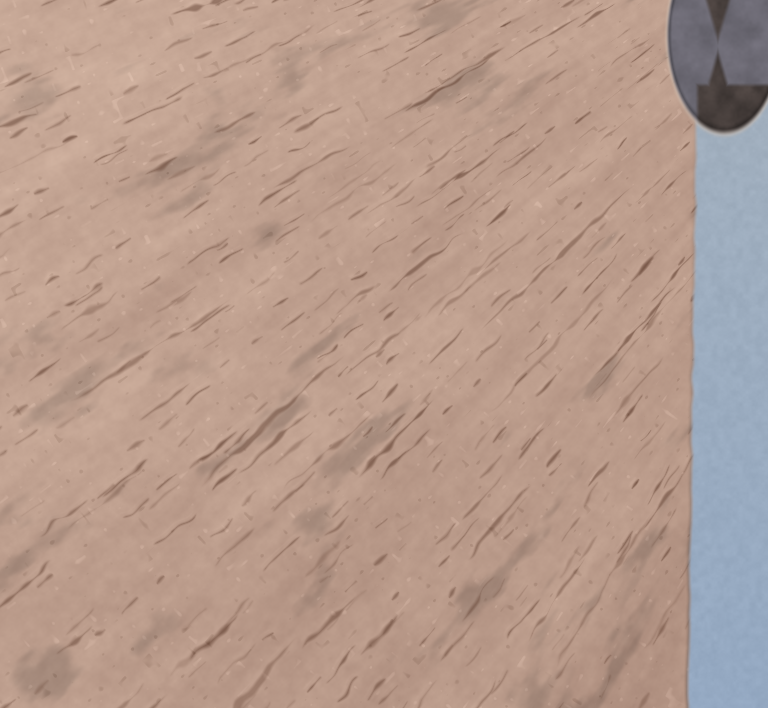
Write a Shadertoy shader that draws this texture.

```glsl
const vec3 WOOD_LIGHT = vec3(0.80, 0.68, 0.61);
const vec3 WOOD_DARK = vec3(0.67, 0.545, 0.485);
const vec3 PORE_BROWN = vec3(0.41, 0.28, 0.22);
const vec3 STRIP_LOW = vec3(0.58, 0.66, 0.76);
const vec3 STRIP_HIGH = vec3(0.64, 0.69, 0.74);
const vec3 METAL_GREY = vec3(0.43, 0.42, 0.46);
const vec3 METAL_SHADE = vec3(0.25, 0.22, 0.21);

float hash(vec2 p) {
    vec3 q = fract(p.xyx * 0.1031);
    q += dot(q, q.yzx + 33.33);
    return fract((q.x + q.y) * q.z);
}

float noise(vec2 p) {
    vec2 i = floor(p), f = fract(p);
    f = f * f * (3.0 - 2.0 * f);
    float low = mix(hash(i), hash(i + vec2(1, 0)), f.x);
    float high = mix(hash(i + vec2(0, 1)), hash(i + vec2(1, 1)), f.x);
    return mix(low, high, f.y);
}

float fbm(vec2 p) {
    float sum = 0.0, gain = 0.5;
    for (int i = 0; i < 4; i++) {
        sum += gain * noise(p);
        p = p * 2.03 + 17.3;
        gain *= 0.5;
    }
    return sum / 0.9375;
}

// Coverage that is 1 inside a negative distance, with a soft edge
float fill(float dist, float blur) {
    return 1.0 - smoothstep(-blur, blur, dist);
}

// x runs along the grain, y across it; the grain fans out from a far pole
vec2 grainCoords(vec2 p, vec2 pole) {
    vec2 d = pole - p;
    return vec2(4.0 - length(d), 1.5 * atan(d.y, d.x));
}

// One tapered, ragged dash in some cells of a staggered grid
float pores(vec2 g, vec2 cell, float density, float width, float seed) {
    g.x += cell.x * hash(vec2(floor(g.y / cell.y), seed));
    vec2 id = floor(g / cell) + seed;
    vec2 local = (fract(g / cell) - 0.5) * cell;
    float halfLength = cell.x * mix(0.15, 0.48, hash(id + 19.0));
    float offset = (hash(id + 31.0) - 0.5) * cell.y * 0.5;
    float tilt = (hash(id + 47.0) - 0.5) * 0.08;
    float wobble = (noise(g * vec2(45.0, 70.0)) - 0.5) * 0.006;
    float taper = 1.0 - pow(local.x / halfLength, 2.0);
    float ragged = noise(g * vec2(60.0, 20.0) + seed) * 1.8 - 0.4;
    float dist = abs(local.y - offset - local.x * tilt + wobble);
    float depth = mix(0.25, 0.9, hash(id + 61.0)) * step(hash(id + 7.0), density);
    return depth * smoothstep(0.0, 0.4, taper) * fill(dist - width * taper * ragged, 0.0022);
}

vec3 wood(vec2 p) {
    vec2 g = grainCoords(p, vec2(1.765, 1.565));

    // Broad shading, soft streaks and mottling
    float shade = 0.13 + 0.28 * p.x + 0.34 * (1.0 - p.y);
    shade += 0.55 * (fbm(g * vec2(4.0, 20.0)) - 0.5);
    shade += 0.35 * (fbm(g * vec2(14.0, 75.0) + 9.0) - 0.5);
    shade += 0.35 * (fbm(p * 85.0) - 0.5);
    vec3 col = mix(WOOD_LIGHT, WOOD_DARK, shade);

    // Darker bruises drawn out along the grain
    float bruise = smoothstep(0.64, 0.80, fbm(g * vec2(7.0, 22.0) + 40.0));
    col *= 1.0 - 0.13 * bruise;

    // Pores, from long cracks to short ticks
    vec2 cell = vec2(0.34, 0.085);
    float width = 0.0036;
    for (int i = 0; i < 4; i++) {
        float seed = 13.0 * float(i) + 5.0;
        float dark = pores(g, cell, 0.42, width, seed);
        float lit = pores(g + vec2(0.0, 0.005), cell, 0.42, width, seed);
        col = mix(col, PORE_BROWN, dark * 0.8);
        col += 0.025 * lit * (1.0 - dark);
        cell *= vec2(0.55, 0.72);
        width *= 0.8;
    }

    // Pale and dark flecks
    float fleck = noise(g * vec2(85.0, 130.0) + 71.0);
    col += 0.05 * smoothstep(0.88, 0.99, fleck);
    col -= 0.06 * smoothstep(0.12, 0.02, fleck);
    return col;
}

vec3 metal(vec2 p, float waist) {
    vec3 col = METAL_GREY * (0.86 + 0.25 * fbm(p * 45.0));
    float wedge = abs(p.x - 1.014) - 0.3 * abs(p.y - waist) + 0.003;
    float lower = max(p.y - 0.88, 0.985 - p.x);
    float shadow = fill(min(wedge, lower), 0.004);
    vec3 shadeCol = METAL_SHADE * (0.75 + 0.7 * fbm(p * 38.0 + 5.0));
    return mix(col, shadeCol, shadow);
}

void mainImage(out vec4 fragColor, in vec2 fragCoord) {
    vec2 p = fragCoord / iResolution.y;
    vec3 col = wood(p);

    // Blue strip with a thin shadow on its left edge
    float edge = 0.972 + 0.014 * p.y + 0.003 * (noise(vec2(p.y * 45.0, 3.0)) - 0.5);
    float contact = fill(abs(p.x - edge + 0.002) - 0.001, 0.004);
    vec3 strip = mix(STRIP_LOW, STRIP_HIGH, p.y) + 0.05 * (fbm(p * 110.0) - 0.5);
    col = mix(col, strip, fill(edge - p.x, 0.004));
    col *= 1.0 - 0.25 * contact * (1.0 - p.y);

    // Rounded metal end with a pale rim
    vec2 radii = vec2(0.08, 0.137);
    float oval = (length((p - vec2(1.023, 0.95)) / radii) - 1.0) * radii.x;
    col = mix(col, vec3(0.80, 0.74, 0.69), 0.65 * fill(oval - 0.003, 0.003));
    col = mix(col, metal(p, 0.935), fill(oval, 0.003));
    col *= 1.0 - 0.3 * fill(abs(oval + 0.003) - 0.001, 0.003);

    fragColor = vec4(col, 1.0);
}
```
